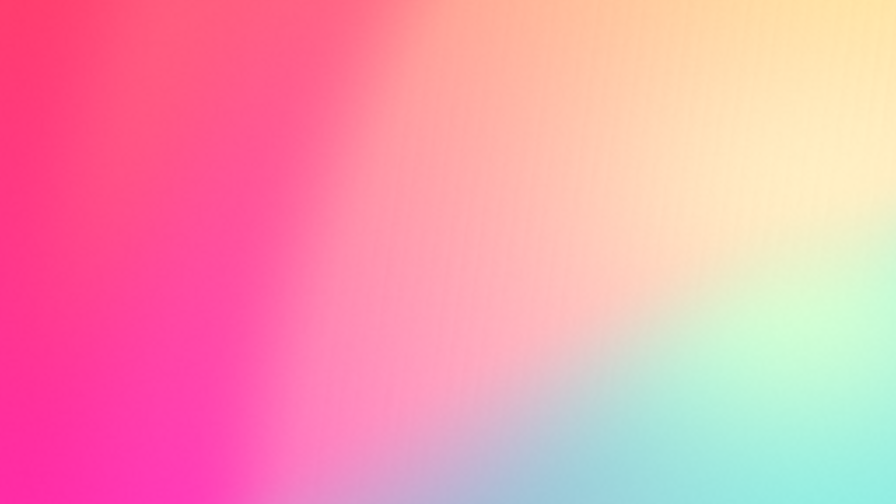
Give the GLSL for this background, as a WebGL 2 fragment shader.

```glsl
#version 300 es
precision highp float;

uniform vec2 u_resolution;
out vec4 fragColor;

float hash(vec2 cell) {
    vec3 q = fract(cell.xyx * vec3(0.1031, 0.1030, 0.0973));
    q += dot(q, q.yzx + 33.33);
    return fract((q.x + q.y) * q.z);
}

// Smooth noise in the range -1 to 1.
float noise(vec2 p) {
    vec2 cell = floor(p);
    vec2 f = smoothstep(0.0, 1.0, p - cell);
    float low = mix(hash(cell), hash(cell + vec2(1.0, 0.0)), f.x);
    float high = mix(hash(cell + vec2(0.0, 1.0)), hash(cell + 1.0), f.x);
    return 2.0 * mix(low, high, f.y) - 1.0;
}

// Soft elliptical glow with a separate falloff on each axis.
float glow(vec2 p, vec2 center, vec2 falloff) {
    vec2 d = p - center;
    return exp(-dot(d * d, falloff));
}

// Saturated pink side, with a slanted coral streak.
vec3 pinkField(vec2 p, float seam) {
    vec3 edge = mix(vec3(1.0, 0.17, 0.65), vec3(1.0, 0.24, 0.43), p.y);
    vec3 inner = mix(vec3(1.0, 0.23, 0.72), vec3(1.0, 0.39, 0.52), p.y);
    vec3 color = mix(edge, inner, smoothstep(0.0, 1.0, p.x / seam));
    float streak = (p.x - 0.01 - 0.19 * p.y) / 0.08;
    vec3 coral = vec3(1.0, 0.39, 0.50);
    return mix(color, coral, 0.6 * exp(-streak * streak) * smoothstep(0.1, 1.0, p.y));
}

// Rose to peach to cream, with thin ramped ribs broken along their length.
vec3 peachField(vec2 p, float seam) {
    float u = clamp((p.x - seam) / (1.0 - seam), 0.0, 1.0);
    vec3 rose = mix(vec3(1.0, 0.34, 0.74), vec3(1.0, 0.54, 0.56), p.y);
    vec3 cream = mix(vec3(1.0, 0.89, 0.86), vec3(1.0, 0.89, 0.64), p.y);
    vec3 color = mix(rose, cream, 1.0 - pow(1.0 - u, 1.55));
    color = mix(color, vec3(1.0, 0.95, 0.78), 0.8 * glow(p, vec2(0.94, 0.62), vec2(18.0, 14.0)));
    float across = p.x - 0.07 * p.y;
    float ramp = fract(60.0 * across);
    float rib = ramp - smoothstep(0.75, 1.0, ramp) - 0.375;
    float strength = 0.008 + 0.006 * noise(vec2(40.0 * across, 9.0 * p.y));
    return color + rib * strength * vec3(0.4, 1.0, 1.0) * smoothstep(0.05, 0.25, u);
}

// Slate blue to aqua, lit by a mint glow.
vec3 coolField(vec2 p) {
    vec3 color = mix(vec3(0.64, 0.71, 0.83), vec3(0.53, 0.92, 0.90), smoothstep(0.42, 0.94, p.x));
    return mix(color, vec3(0.83, 1.0, 0.83), glow(p, vec2(0.89, 0.42), vec2(15.0, 10.0)));
}

void main() {
    vec2 p = gl_FragCoord.xy / u_resolution;

    // Curved seam between pink and peach, softer toward the top.
    float seam = 0.215 + 0.04 * p.y + 0.12 * p.y * p.y;
    float peach = smoothstep(-0.03, 0.12 + 0.03 * p.y, p.x - seam);
    vec3 color = mix(pinkField(p, seam), peachField(p, seam), peach);

    // Diagonal blend into the cool corner, bent down near the right edge.
    float depth = 0.92 * (p.x - 0.28) - p.y - 0.06 * smoothstep(0.82, 1.0, p.x);
    float width = mix(0.32, 0.21, smoothstep(0.0, 0.4, p.y));
    color = mix(color, coolField(p), smoothstep(-0.07, width, depth));

    // Faint fine grain over the whole canvas.
    color += 0.004 * noise(p * vec2(256.0, 144.0));

    fragColor = vec4(clamp(color, 0.0, 1.0), 1.0);
}
```
